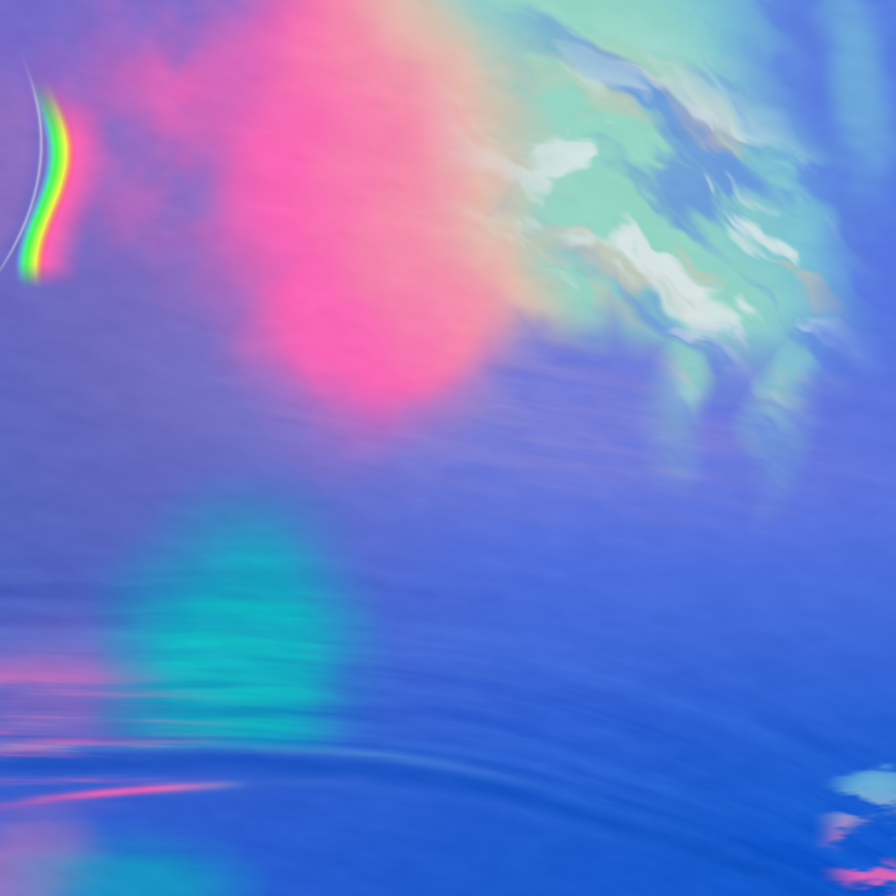
This background is drawn by a Shadertoy shader. Its source:

```glsl
const vec3 VIOLET = vec3(.46, .41, .79), SKY = vec3(.35, .51, .89);
const vec3 SLATE = vec3(.34, .40, .75), PERIWINKLE = vec3(.34, .45, .88);
const vec3 COBALT = vec3(.20, .37, .82), DEEP_BLUE = vec3(.05, .34, .81);
const vec3 HOT_PINK = vec3(1., .39, .71), CORAL = vec3(.98, .55, .67);
const vec3 PEACH = vec3(.91, .75, .68), MINT = vec3(.59, .85, .77);
const vec3 AQUA = vec3(.47, .75, .85), TEAL = vec3(.06, .67, .75);
const vec3 LAVENDER = vec3(.56, .54, .84), MAUVE = vec3(.64, .46, .75);
const vec3 PEARL = vec3(.87, .92, .91);
const float FOLD_ANGLE = -.62;
const float WARP = .10;

float hash(vec2 p) {
    p = fract(p * vec2(.1031, .1137));
    p += dot(p, p.yx + 33.33);
    return fract((p.x + p.y) * p.x * 7.31);
}
float noise(vec2 p) {
    vec2 i = floor(p) + 100., f = fract(p);
    f = f * f * (3. - 2. * f);
    return mix(mix(hash(i), hash(i + vec2(1, 0)), f.x),
               mix(hash(i + vec2(0, 1)), hash(i + 1.), f.x), f.y);
}
float fbm(vec2 p) {
    float sum = 0., amp = .53;
    for (int i = 0; i < 4; i++) {
        sum += amp * noise(p);
        p = mat2(1.6, 1.2, -1.2, 1.6) * p + 7.3;
        amp *= .5;
    }
    return sum;
}
vec2 turn(vec2 p, float a) {
    return vec2(cos(a) * p.x + sin(a) * p.y, cos(a) * p.y - sin(a) * p.x);
}
// Ellipse with a soft rim; soft is a share of its radius
float blob(vec2 p, float x, float y, float rx, float ry, float angle, float soft) {
    float d = length(turn(p - vec2(x, y), angle) / vec2(rx, ry));
    return 1. - smoothstep(1. - soft, 1. + soft, d);
}
float line(float d, float width) {
    d /= max(width, 1. / iResolution.y);
    return exp(-d * d);
}

vec3 backdrop(vec2 p) {
    vec3 middle = mix(SLATE, PERIWINKLE, smoothstep(.1, .65, p.x));
    vec3 col = mix(mix(COBALT, DEEP_BLUE, p.x), middle, smoothstep(0., .48, p.y));
    col = mix(col, mix(VIOLET, SKY, p.x), smoothstep(.5, 1., p.y));
    col = mix(col, MAUVE, .4 * blob(p, .3, .72, .27, .24, 0., .9));
    float scratches = fbm(turn(p, -.18) * vec2(9, 90));
    float haze = blob(p, .60, .54, .30, .09, -.1, .9);
    return mix(col, LAVENDER, haze * (.2 + .8 * scratches));
}

// Large pink to mint reflection with slanted folds
vec3 reflection(vec3 col, vec2 p) {
    vec2 w = p + WARP * (vec2(fbm(p * 7.), fbm(p * 7. + 19.)) - .5);
    float pink = max(blob(w, .43, .84, .18, .29, 0., .38),
                     blob(w, .45, .67, .16, .12, .15, .38));
    float mint = max(blob(w, .72, .80, .27, .16, FOLD_ANGLE, .3),
                     max(blob(w, .64, .96, .20, .20, 0., .4), blob(w, .61, .71, .12, .09, -.3, .4)));
    float tips = max(blob(w, .765, .60, .035, .08, -.3, .8),
                     blob(w, .895, .61, .03, .12, -.3, .8));
    float light = max(pink, max(mint, .85 * tips));
    float t = w.x - .33 * (1. - w.y) + .07 * (fbm(p * 11.) - .5);
    vec3 tint = mix(HOT_PINK, CORAL, smoothstep(.24, .40, t));
    tint = mix(tint, PEACH, smoothstep(.38, .49, t));
    tint = mix(tint, MINT, smoothstep(.46, .57, t));
    tint = mix(tint, AQUA, smoothstep(.66, .86, t));
    vec2 q = turn(w, FOLD_ANGLE);
    float folds = fbm(q * vec2(7, 22) + 3.);
    float glints = fbm(q * vec2(11, 30) + 11.);
    float core = blob(p, .76, .75, .22, .13, FOLD_ANGLE, .6);
    float shade = smoothstep(.5, .68, t) * (1. - smoothstep(.32, .52, folds));
    tint = mix(tint, SKY, .65 * shade);
    tint = mix(tint, PEACH, .55 * core * smoothstep(.55, .7, fbm(q * vec2(9, 24) + 40.)));
    tint = mix(tint, PEARL, .95 * core * smoothstep(.5, .68, glints));
    col = mix(col, tint, light * .96);
    // Outlying pink veil and pale right corner
    float veil = blob(w, .26, .89, .17, .16, .3, .8) * (1. - light);
    col = mix(col, HOT_PINK, .8 * veil * smoothstep(.25, .8, fbm(p * 9.)));
    return mix(col, AQUA, .65 * blob(w, .96, .92, .035, .11, .25, .8));
}

// Teal pool, rippled lower arcs and corner lights
vec3 ripples(vec3 col, vec2 p) {
    float bend = max(p.x - .25, 0.);
    float h = p.y + .35 * bend * bend + .006 * (noise(p * 9.) - .5);
    float bands = fbm(vec2(p.x * 4., h * 62.));
    vec2 w = p + vec2(.07, .03) * (vec2(fbm(p * 8.), bands) - .5);
    float above = smoothstep(.155, .185, h);
    col = mix(col, MAUVE, .6 * above * blob(w, .07, .22, .13, .07, 0., .8));
    float pool = above * blob(w, .27, .26, .125, .16, -.1, .5);
    col = mix(col, TEAL, pool * (.6 + .6 * bands));
    float low = smoothstep(.1, .17, h) * (1. - smoothstep(.22, .46, h));
    col += vec3(.17, .2, .12) * low * (1. - .6 * p.x) * (bands - .5);
    float streaks = blob(p, 0., .18, .19, .07, 0., .6) * smoothstep(.45, .7, bands);
    col = mix(col, mix(HOT_PINK, MAUVE, .3), .9 * streaks);
    float crest = line(h - .166, .005) * (1. - smoothstep(.3, .75, p.x));
    col = mix(col, AQUA, .45 * crest * bands);
    col = mix(col, DEEP_BLUE * .9, .45 * line(h - .15, .012) + .3 * line(h - .177, .004));
    float rise = p.y - .102 - p.x * (.13 - .17 * p.x);
    vec3 edge = mix(HOT_PINK, AQUA, smoothstep(.14, .35, p.x));
    col = mix(col, edge, line(rise, .005) * (1. - smoothstep(.2, .43, p.x)) * noise(p * 17.));
    col = mix(col, MAUVE, .85 * blob(w, .04, .03, .065, .05, .6, .7));
    col = mix(col, TEAL, .7 * blob(w, .155, .015, .09, .04, 0., .8));
    float glow = blob(p, .98, .07, .055, .085, 0., .4) * smoothstep(.42, .65, fbm(vec2(p.x * 14., p.y * 48.)));
    return mix(col, mix(HOT_PINK, AQUA, smoothstep(.03, .13, p.y)), .85 * glow);
}

// Curved prism edge beside a thin film outline
vec3 prism(vec3 col, vec2 p) {
    float s = (p.x - .034 - .017 * cos((p.y - .83) * 24.2)) / .036;
    float span = smoothstep(.675, .71, p.y) * (1. - smoothstep(.84, .918, p.y));
    float band = smoothstep(-.05, .3, s) * (1. - smoothstep(.8, 2.2, s));
    float hue = 3.2 - 3.5 * clamp(s, 0., 1.);
    vec3 tint = clamp(abs(mod(hue + vec3(0, 4, 2), 6.) - 3.) - 1., 0., 1.);
    tint = mix(mix(tint, PEARL, .35), HOT_PINK, smoothstep(.6, 1., s));
    col = mix(col, tint, span * band);
    float film = p.x - .046 + 2.3 * (p.y - .84) * (p.y - .84);
    float reach = smoothstep(.66, .74, p.y) * (1. - smoothstep(.86, .95, p.y));
    col = mix(col, MAUVE, .45 * reach * (1. - smoothstep(-.02, 0., film)));
    return mix(col, PEARL, .5 * reach * line(film, .002));
}

void mainImage(out vec4 fragColor, in vec2 fragCoord) {
    vec2 p = fragCoord / iResolution.xy;
    vec3 col = prism(ripples(reflection(backdrop(p), p), p), p);
    col += .035 * (fbm(turn(p, -.2) * vec2(30, 80)) - .5);
    fragColor = vec4(clamp(col, 0., 1.), 1.);
}
```
